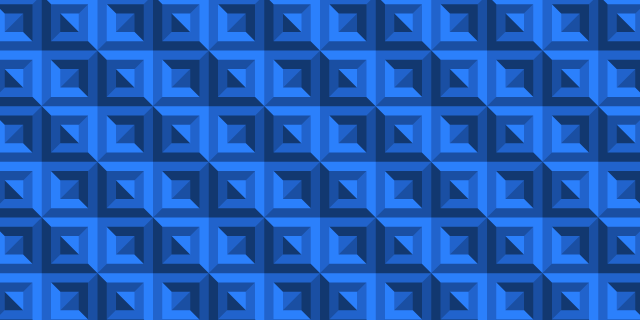
A WebGL 2 fragment shader for this pattern:

```glsl
#version 300 es
precision highp float;
// Checkerboard of nested bevelled squares in four blues.

#define CELLS_ACROSS 11.5
#define GRID_ORIGIN vec2(0.5, 0.4943)  // a cell corner, as a share of the canvas
#define STEPS 3.0                      // nested levels per cell
#define SAMPLES 4                      // antialiasing grid per side
#define BRIGHT vec3(0.17, 0.50, 0.99)
#define MID_LIGHT vec3(0.13, 0.39, 0.80)
#define MID_DARK vec3(0.10, 0.31, 0.64)
#define NAVY vec3(0.07, 0.22, 0.44)

uniform vec2 u_resolution;
out vec4 fragColor;

// Colour at a point given in cell units.
vec3 bevelColor(vec2 p) {
    vec2 cell = floor(p);
    vec2 q = p - cell - 0.5;

    // Square level: 0 is the centre, the last is the outer frame.
    float level = floor(max(abs(q.x), abs(q.y)) * 2.0 * STEPS);
    bool recessed = mod(level, 2.0) > 0.5;

    // Strong and soft contrast alternate by cell and by level.
    bool strong = mod(cell.x + cell.y + level, 2.0) > 0.5;

    // Each level is lit across one diagonal; recessed levels are reversed.
    float facing = strong ? q.y + q.x : q.y - q.x;
    bool lit = (facing > 0.0) != recessed;

    if (strong) return lit ? BRIGHT : NAVY;
    return lit ? MID_LIGHT : MID_DARK;
}

void main() {
    float cellsPerPixel = CELLS_ACROSS / u_resolution.x;
    vec2 center = gl_FragCoord.xy - GRID_ORIGIN * u_resolution;

    // Average a regular grid of samples to smooth the edges.
    vec3 color = vec3(0.0);
    for (int y = 0; y < SAMPLES; y++) {
        for (int x = 0; x < SAMPLES; x++) {
            vec2 offset = (vec2(x, y) + 0.5) / float(SAMPLES) - 0.5;
            color += bevelColor((center + offset) * cellsPerPixel);
        }
    }
    fragColor = vec4(color / float(SAMPLES * SAMPLES), 1.0);
}
```
